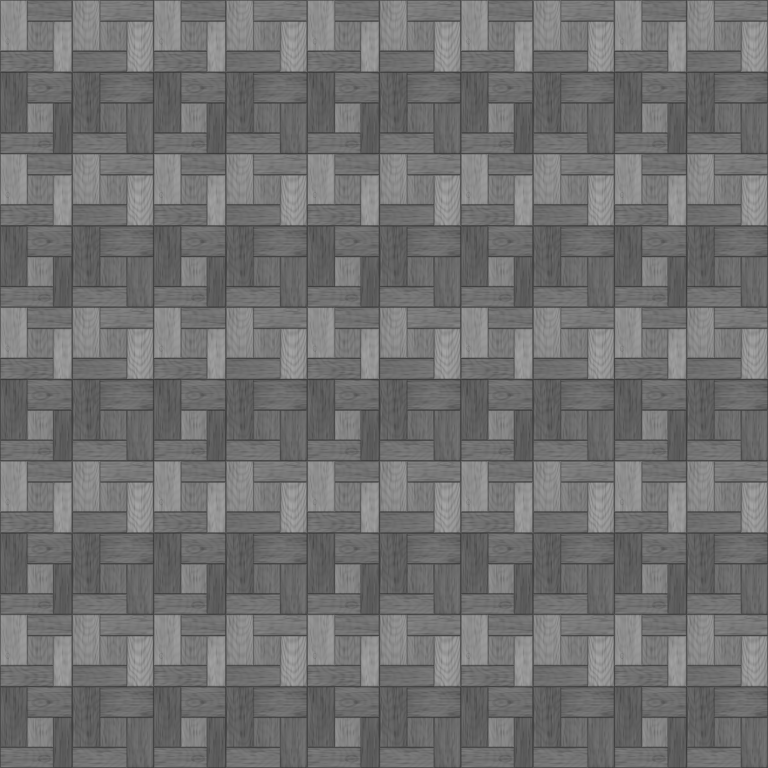
Write a three.js fragment shader that draws this texture.

```glsl
// Grey oak parquet: pinwheel blocks of five planks, in a two by two group repeated five times each way.
varying vec2 vUv;

const float REPEATS = 5.0;
const float BLOCK_SPLIT = 0.47;
const vec3 SEAM_COLOR = vec3(0.17);

struct Plank {
  vec4 rect;      // left, top, right, bottom
  vec4 tones;     // brightness in each of the four blocks
  vec4 figures;   // strength of the arched grain in each block
  float upright;  // 1 when the grain runs vertically
  float id;
};

float hash(vec2 p) {
  vec3 q = fract(p.xyx * 0.1031);
  q += dot(q, q.yzx + 33.33);
  return fract((q.x + q.y) * q.z);
}

float noise(vec2 p) {
  vec2 cell = floor(p);
  vec2 f = fract(p);
  f = f * f * (3.0 - 2.0 * f);
  float low = mix(hash(cell), hash(cell + vec2(1.0, 0.0)), f.x);
  float high = mix(hash(cell + vec2(0.0, 1.0)), hash(cell + vec2(1.0)), f.x);
  return mix(low, high, f.y);
}

// Four planks turn around a short central one
Plank findPlank(vec2 p, vec4 cx, vec4 cy) {
  if (p.x < cx.y && p.y < cy.z)
    return Plank(vec4(cx.x, cy.x, cx.y, cy.z), vec4(0.56, 0.535, 0.365, 0.38),
                 vec4(0.4, 0.8, 0.3, 0.5), 1.0, 1.0);
  if (p.x >= cx.y && p.y < cy.y)
    return Plank(vec4(cx.y, cy.x, cx.w, cy.y), vec4(0.46, 0.465, 0.425, 0.41),
                 vec4(0.3, 0.3, 0.4, 0.3), 0.0, 2.0);
  if (p.x >= cx.z && p.y >= cy.y)
    return Plank(vec4(cx.z, cy.y, cx.w, cy.w), vec4(0.565, 0.555, 0.37, 0.41),
                 vec4(0.5, 1.2, 0.1, 0.2), 1.0, 3.0);
  if (p.y >= cy.z)
    return Plank(vec4(cx.x, cy.z, cx.z, cy.w), vec4(0.415, 0.425, 0.445, 0.445),
                 vec4(0.6, 0.3, 0.4, 0.4), 0.0, 4.0);
  return Plank(vec4(cx.y, cy.y, cx.z, cy.z), vec4(0.47, 0.485, 0.515, 0.42),
               vec4(0.7, 0.5, 0.5, 0.3), 1.0, 5.0);
}

// Signed brightness change; g.x runs across the grain, g.y along it
float woodGrain(vec2 g, float figure, float seed) {
  vec2 offset = vec2(seed * 17.0, seed * 29.0);
  float fibres = noise(g * vec2(105.0, 7.0) + offset) - 0.5;
  float pores = noise(g * vec2(130.0, 18.0) + offset + 61.0);
  float cloud = noise(g * vec2(9.0, 4.0) + offset + 97.0) - 0.5;
  float warp = noise(g * vec2(22.0, 7.0) + offset + 43.0);
  float phase = 15.0 * g.y + 260.0 * g.x * g.x + 1.6 * warp;
  float arch = abs(fract(phase) * 2.0 - 1.0);
  float rings = smoothstep(0.0, 0.8, arch) - 0.6;
  return 0.065 * fibres - 0.045 * smoothstep(0.55, 0.95, pores)
       + 0.065 * cloud + 0.05 * figure * rings;
}

// Oval rings fading away from a knot
float knot(vec2 p, vec2 center, vec2 size) {
  float r = length((p - center) / size);
  float ring = 1.0 - smoothstep(0.08, 0.3, abs(r - 0.85));
  float core = 1.0 - smoothstep(0.1, 0.4, r);
  return 0.04 * ring + 0.02 * core;
}

float seam(float d) {
  return 1.0 - smoothstep(0.0, 0.0095, d);
}

void main() {
  // Position in one group, measured down from its top
  vec2 p = fract(vec2(vUv.x, 1.0 - vUv.y) * REPEATS);
  vec2 block = step(vec2(BLOCK_SPLIT), p);
  vec4 cutsX = mix(vec4(0.0, 0.178, 0.348, BLOCK_SPLIT),
                   vec4(BLOCK_SPLIT, 0.65, 0.826, 1.0), block.x);
  vec4 cutsY = mix(vec4(0.0, 0.138, 0.333, BLOCK_SPLIT),
                   vec4(BLOCK_SPLIT, 0.67, 0.866, 1.0), block.y);
  Plank plank = findPlank(p, cutsX, cutsY);

  // One-hot choice of the block
  vec2 other = 1.0 - block;
  vec4 pick = vec4(other.x, block.x, other.x, block.x) * vec4(other.yy, block.yy);
  float seed = plank.id + 5.0 * (block.x + 2.0 * block.y);

  // Plank tone and grain
  vec2 local = p - 0.5 * (plank.rect.xy + plank.rect.zw);
  vec2 grainPos = mix(local.yx, local, plank.upright);
  float shade = dot(pick, plank.tones) + 0.012;
  shade += woodGrain(grainPos, dot(pick, plank.figures), seed);

  // Knots
  shade -= knot(p, vec2(0.265, 0.575), vec2(0.06, 0.03));
  shade -= knot(p, vec2(0.29, 0.94), vec2(0.045, 0.025));
  shade -= knot(p, vec2(0.90, 0.018), vec2(0.055, 0.014));
  shade -= knot(p, vec2(0.05, 0.27), vec2(0.014, 0.02));

  // Thin seams between planks, heavier around each block
  vec2 inner = min(p - plank.rect.xy, plank.rect.zw - p);
  vec2 outer = min(p - vec2(cutsX.x, cutsY.x), vec2(cutsX.w, cutsY.w) - p);
  float line = max(0.38 * seam(inner.x), 0.62 * seam(inner.y));
  line = max(line, 0.62 * seam(min(outer.x, outer.y)));

  gl_FragColor = vec4(mix(vec3(shade), SEAM_COLOR, line), 1.0);
}
```
